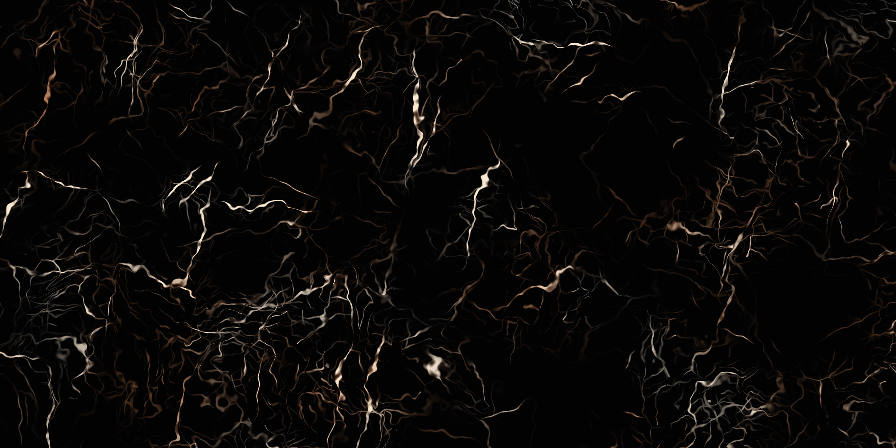
This texture is drawn by a Shadertoy shader. Its source:

```glsl
const vec3 BASE = vec3(0.008, 0.008, 0.009);
const vec3 COPPER = vec3(0.70, 0.43, 0.26);
const vec3 CREAM = vec3(0.98, 0.91, 0.82);
const float WARP_SCALE = 4.0;
const float WARP_AMOUNT = 0.10;
const float JAG_SCALE = 30.0;
const float JAG_AMOUNT = 0.012;
const float PATCH_SCALE = 2.3;
const int BOLD_COUNT = 24;
const int HAIR_COUNT = 90;
const float BOLD_WIDTH = 0.0042;
const float HAIR_WIDTH = 0.0014;
const float FLANK_WIDTH = 0.05;
const float GAIN = 1.3;
const float TAU = 6.2831853;

vec2 hash2(vec2 p) {
    vec3 q = fract(p.xyx * vec3(0.1031, 0.1030, 0.0973));
    q += dot(q, q.yzx + 33.33);
    return fract((q.xx + q.yz) * q.zy);
}

float gradientNoise(vec2 p) {
    vec2 i = floor(p), f = p - i;
    vec2 u = f * f * f * (f * (f * 6.0 - 15.0) + 10.0);
    vec2 o = vec2(0.0, 1.0);
    float a = dot(hash2(i) * 2.0 - 1.0, f);
    float b = dot(hash2(i + o.yx) * 2.0 - 1.0, f - o.yx);
    float c = dot(hash2(i + o.xy) * 2.0 - 1.0, f - o.xy);
    float d = dot(hash2(i + o.yy) * 2.0 - 1.0, f - o.yy);
    return mix(mix(a, b, u.x), mix(c, d, u.x), u.y);
}

float fbm(vec2 p) {
    float sum = 0.0, amp = 1.0;
    for (int i = 0; i < 5; i++) {
        sum += amp * gradientNoise(p);
        p = mat2(1.6, 1.2, -1.2, 1.6) * p + 7.3;
        amp *= 0.5;
    }
    return sum;
}

// Smooth coverage of a line, dimmed when thinner than a pixel
float coverage(float dist, float halfWidth) {
    float px = 1.0 / iResolution.y;
    return clamp((halfWidth - dist) / px + 0.5, 0.0, 1.0) * min(1.0, 2.0 * halfWidth / px);
}

// Distance to the nearest cell border, and a random pair for that border
vec3 crackCell(vec2 p) {
    vec2 cell = floor(p), f = p - cell, nearest, nearCell;
    float best = 8.0;
    for (int k = 0; k < 9; k++) {
        vec2 g = vec2(k % 3 - 1, k / 3 - 1);
        vec2 r = g + hash2(cell + g) - f;
        if (dot(r, r) < best) { best = dot(r, r); nearest = r; nearCell = g; }
    }
    float edge = 8.0;
    vec2 pairSum = vec2(0.0);
    for (int k = 0; k < 25; k++) {
        vec2 g = nearCell + vec2(k % 5 - 2, k / 5 - 2);
        vec2 r = g + hash2(cell + g) - f;
        vec2 gap = r - nearest;
        if (dot(gap, gap) > 1e-5) {
            float d = dot(0.5 * (nearest + r), normalize(gap));
            if (d < edge) { edge = d; pairSum = 2.0 * cell + nearCell + g; }
        }
    }
    return vec3(edge, hash2(pairSum + 91.7));
}

// Broken network of cracks
float crackLayer(vec2 p, vec2 warped, float scale, float halfWidth, float presence, float seed) {
    vec3 crack = crackCell(warped * scale + seed);
    float swell = max(0.3, 0.85 + 1.6 * gradientNoise(p * 16.0 + seed));
    float fade = smoothstep(-0.22, 0.15, gradientNoise(p * 8.0 + seed * 1.7));
    float strength = step(crack.y, presence) * mix(0.3, 1.0, crack.z * crack.z);
    return coverage(crack.x / scale, halfWidth * swell) * strength * fade;
}

// Single tapered vein: sharp line, and soft flank around it
vec2 strand(vec2 p, vec2 middle, float angle, float halfLength, float halfWidth) {
    vec2 dir = vec2(cos(angle), sin(angle)), r = p - middle;
    float along = dot(r, dir) / halfLength;
    float across = abs(r.x * dir.y - r.y * dir.x);
    float taper = max(0.0, 1.0 - along * along);
    float flank = taper * smoothstep(FLANK_WIDTH, 0.0, across);
    return vec2(coverage(across, halfWidth * taper) * sqrt(taper), flank);
}

void mainImage(out vec4 fragColor, in vec2 fragCoord) {
    vec2 p = fragCoord / iResolution.y;
    vec2 canvas = vec2(iResolution.x / iResolution.y, 1.0);
    vec2 bend = WARP_AMOUNT * vec2(fbm(p * WARP_SCALE), fbm(p * WARP_SCALE + 31.4));
    vec2 jag = JAG_AMOUNT * vec2(gradientNoise(p * JAG_SCALE), gradientNoise(p * JAG_SCALE + 57.0));
    vec2 warped = p + bend + jag;

    // Bold veins, mostly steep and leaning right
    float vein = 0.0, flank = 0.0;
    float ragged = max(0.2, 0.75 + 2.0 * gradientNoise(p * 36.0));
    for (int i = 0; i < BOLD_COUNT; i++) {
        vec2 a = hash2(vec2(i, 5)), b = hash2(vec2(i, 12));
        float angle = b.x < 0.5 ? mix(0.9, 1.5, a.x) : TAU * a.y;
        vec2 middle = hash2(vec2(i, 23)) * canvas;
        float halfWidth = BOLD_WIDTH * ragged * mix(0.6, 1.1, a.x);
        vec2 line = strand(p + 0.75 * bend + 1.5 * jag, middle, angle, mix(0.05, 0.2, b.y), halfWidth);
        vein = max(vein, line.x * mix(0.5, 1.0, a.y));
        flank = max(flank, line.y);
    }

    // Crack networks from coarse to fine, gathered in patches and along bold veins
    float field = fbm(p * PATCH_SCALE + 4.0);
    float patches = smoothstep(-0.25, 0.25, field);
    float dense = max(smoothstep(-0.15, 0.35, field), 0.9 * flank);
    vein = max(vein, crackLayer(p, warped, 3.0, 0.0029, 0.65, 3.0) * max(patches, 0.4));
    vein = max(vein, crackLayer(p, warped, 6.0, 0.0023, 0.60, 17.0) * max(patches, 0.15));
    vein = max(vein, 0.85 * crackLayer(p, warped, 12.0, 0.0018, 0.60, 41.0) * max(patches, flank));
    vein = max(vein, 0.75 * crackLayer(p, warped, 21.0, 0.0016, 0.60, 68.0) * dense);
    vein = max(vein, 0.60 * crackLayer(p, warped, 34.0, 0.0015, 0.50, 83.0) * dense);

    // Faint straight hairlines
    for (int i = 0; i < HAIR_COUNT; i++) {
        vec2 a = hash2(vec2(i, 37)), b = hash2(vec2(i, 54));
        vec2 middle = hash2(vec2(i, 71)) * canvas;
        float line = strand(p + 0.3 * bend + jag, middle, TAU * a.x, mix(0.02, 0.1, a.y), HAIR_WIDTH).x;
        vein = max(vein, line * mix(0.25, 0.9, b.x * b.x));
    }

    // Mineral grain and tint
    float grain = clamp(0.9 + 1.5 * gradientNoise(p * 65.0), 0.2, 1.0);
    vein = min(1.0, GAIN * vein * grain);
    float tint = smoothstep(-0.3, 0.35, gradientNoise(p * 4.5 + 9.0) + 0.6 * (vein - 0.35));
    fragColor = vec4(mix(BASE, mix(COPPER, CREAM, tint), vein), 1.0);
}
```
